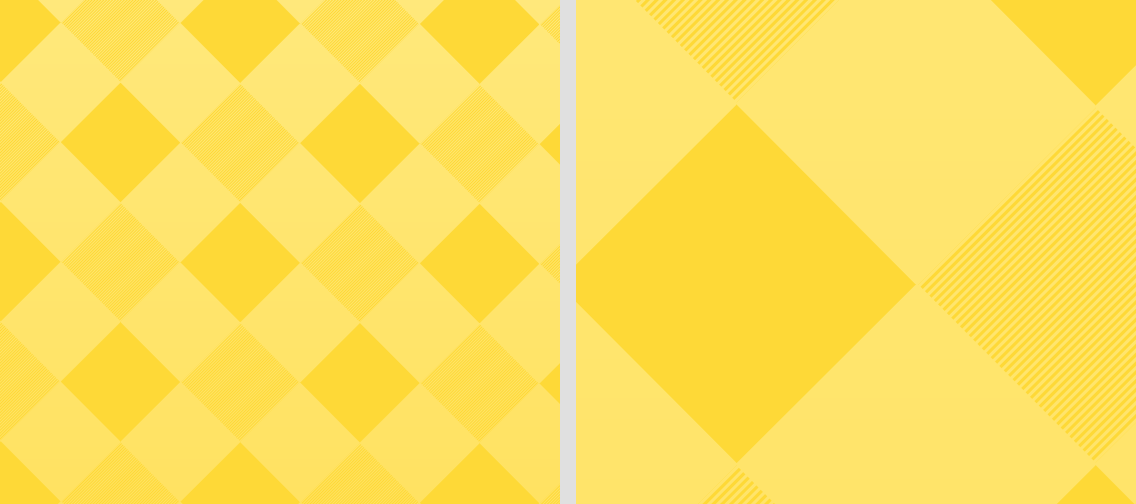
Left: the whole. Right: its middle third, enlarged.
Give the GLSL for this pattern, as a Shadertoy shader.

```glsl
const float PITCH = 0.2375;                   // diamond spacing, in canvas heights
const vec2 ANCHOR = vec2(0.2391, 0.2826);     // centre of one solid diamond, from top left
const float SKEW = 0.004;                     // slight downward drift to the right
const float SOLID_SIZE = 0.499;               // half diagonals, in pitches
const float HATCH_SIZE = 0.494;
const float HATCH_LINES = 41.0;               // lines per hatched diamond
const float HATCH_DUTY = 0.5;                 // share of each period that is gold
const vec3 GOLD = vec3(0.995, 0.851, 0.215);
const vec3 PALE_TOP = vec3(1.0, 0.911, 0.482);
const vec3 PALE_BOTTOM = vec3(1.0, 0.886, 0.383);

// Coverage of a half-plane edge, filtered over the given width
float coverage(float inside, float width) {
    return clamp(0.5 + inside / width, 0.0, 1.0);
}

// Diagonal stripes that fade to their mean when too fine to resolve
float hatch(vec2 local, float pixel) {
    float phase = (local.x + local.y) * HATCH_LINES;
    float width = HATCH_LINES * sqrt(2.0) * pixel;
    float inside = 0.5 * HATCH_DUTY - abs(fract(phase) - 0.5);
    float stripes = coverage(inside, width);
    return mix(stripes, HATCH_DUTY, smoothstep(0.6, 1.2, width));
}

void mainImage(out vec4 fragColor, in vec2 fragCoord) {
    vec2 pos = fragCoord / iResolution.y;
    pos.y = 1.0 - pos.y;
    vec3 pale = mix(PALE_TOP, PALE_BOTTOM, pos.y);

    // Square cells, each holding one diamond
    vec2 grid = pos - ANCHOR;
    grid.y -= SKEW * grid.x;
    grid /= PITCH;
    float pixel = 1.0 / (iResolution.y * PITCH);
    vec2 cell = floor(grid + 0.5);
    vec2 local = grid - cell;

    // Solid and hatched diamonds alternate like a chessboard
    bool isHatched = mod(cell.x + cell.y, 2.0) > 0.5;
    float size = isHatched ? HATCH_SIZE : SOLID_SIZE;
    float diamond = coverage(size - abs(local.x) - abs(local.y), sqrt(2.0) * pixel);
    float ink = isHatched ? hatch(local, pixel) : 1.0;

    fragColor = vec4(mix(pale, GOLD, diamond * ink), 1.0);
}
```
